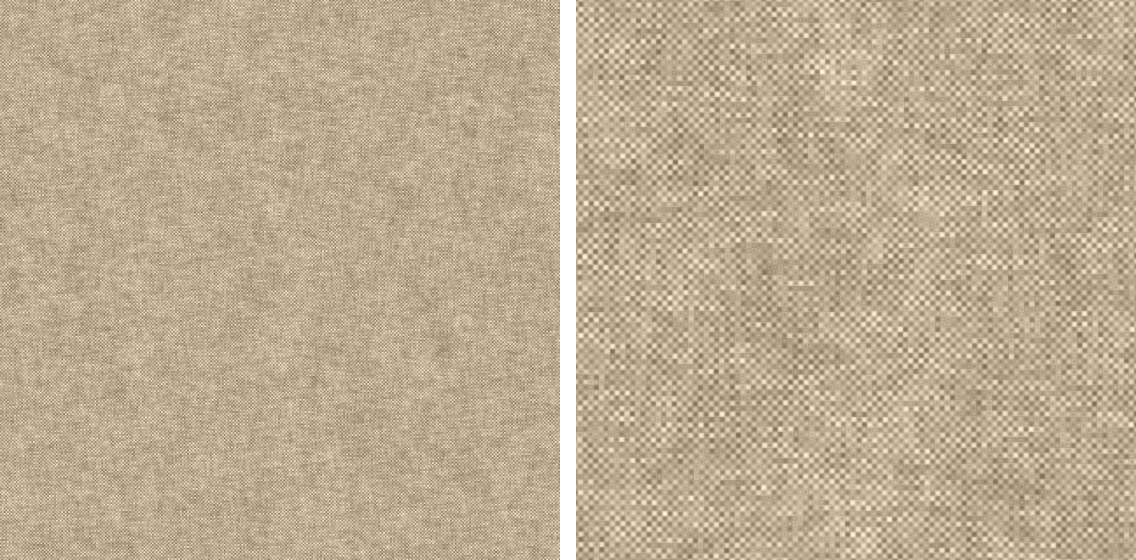
Left, the full canvas; right, a detail of the centre.
A WebGL 1 fragment shader for this texture:

```glsl
precision highp float;
// Fine plain-weave linen in warm beige, with slubby threads and faint cross streaks.

uniform vec2 u_resolution;

const vec3 DARK_YARN = vec3(0.59, 0.53, 0.425);
const vec3 LIGHT_YARN = vec3(0.85, 0.79, 0.685);
const float THREADS = 320.0;        // threads across the canvas
const float BASE_TONE = 0.553;      // 0 is dark yarn, 1 is light yarn
const float WEAVE_CONTRAST = 0.53;  // light weft against dark warp
const float WEFT_SLUB = 0.22;       // tone change along horizontal threads
const float WARP_SLUB = 0.17;       // tone change along vertical threads
const float CROSSING_GRAIN = 0.26;  // random tone of each crossing
const vec2 WEFT_STREAKS = vec2(16.0, 64.0);  // streak cells per canvas
const vec2 WARP_STREAKS = vec2(56.0, 15.0);
const float STREAK_CONTRAST = 0.16;
const float THREAD_WANDER = 0.12;   // sideways drift, in threads
const float PI = 3.14159;

float hash(vec2 p) {
  return fract(sin(dot(p, vec2(127.1, 311.7))) * 43758.55);
}

// Layered sines with random phase and pitch for each thread.
float slub(float thread, float along, float seed) {
  float sum = 0.0;
  float pitch = 6.0;
  for (int i = 0; i < 3; i++) {
    vec2 key = vec2(thread, seed + float(i) * 5.0);
    float cycles = pitch * (0.7 + 0.6 * hash(key));
    sum += sin(2.0 * PI * (cycles * along + hash(key + 17.3)));
    pitch *= 2.3;
  }
  return sum * 0.8;
}

// Soft cellular noise: random tones blended around scattered points.
float cellTone(vec2 p) {
  vec2 cell = floor(p);
  float tone = 0.0;
  float total = 0.0;
  for (int y = -1; y <= 1; y++) {
    for (int x = -1; x <= 1; x++) {
      vec2 id = cell + vec2(float(x), float(y));
      vec2 point = id + 0.25 + 0.5 * vec2(hash(id), hash(id + 41.7));
      vec2 away = p - point;
      float weight = max(0.0, 1.0 - dot(away, away) / 1.5);
      weight *= weight;
      tone += weight * (hash(id + 73.9) - 0.5);
      total += weight;
    }
  }
  return tone / max(total, 0.001);
}

float clothTone(vec2 uv) {
  vec2 wander = vec2(sin(uv.y * 61.0 + 2.0 * sin(uv.x * 23.0)),
                     sin(uv.x * 53.0 + 2.0 * sin(uv.y * 29.0)));
  vec2 p = uv * THREADS + THREAD_WANDER * wander;
  vec2 crossing = floor(p);

  // Alternate crossings bring the weft or the warp to the top.
  float weave = sin(PI * p.x) * sin(PI * p.y);
  float weftOnTop = smoothstep(-0.6, 0.6, weave);
  float weft = WEFT_SLUB * slub(crossing.y, uv.x, 3.0);
  float warp = WARP_SLUB * slub(crossing.x, uv.y, 89.0);

  // Bundles of darker and lighter threads run both ways.
  float streaks = cellTone(uv * WEFT_STREAKS)
                + cellTone(uv * WARP_STREAKS + 131.0);

  return BASE_TONE + WEAVE_CONTRAST * weave
       + mix(warp, weft, weftOnTop)
       + CROSSING_GRAIN * (hash(crossing) - 0.5)
       + STREAK_CONTRAST * streaks;
}

void main() {
  // Four samples per pixel smooth the thread edges.
  float tone = 0.0;
  for (int y = 0; y < 2; y++) {
    for (int x = 0; x < 2; x++) {
      vec2 offset = 0.5 * vec2(float(x), float(y)) - 0.25;
      tone += 0.25 * clothTone((gl_FragCoord.xy + offset) / u_resolution.y);
    }
  }
  gl_FragColor = vec4(mix(DARK_YARN, LIGHT_YARN, tone), 1.0);
}
```
